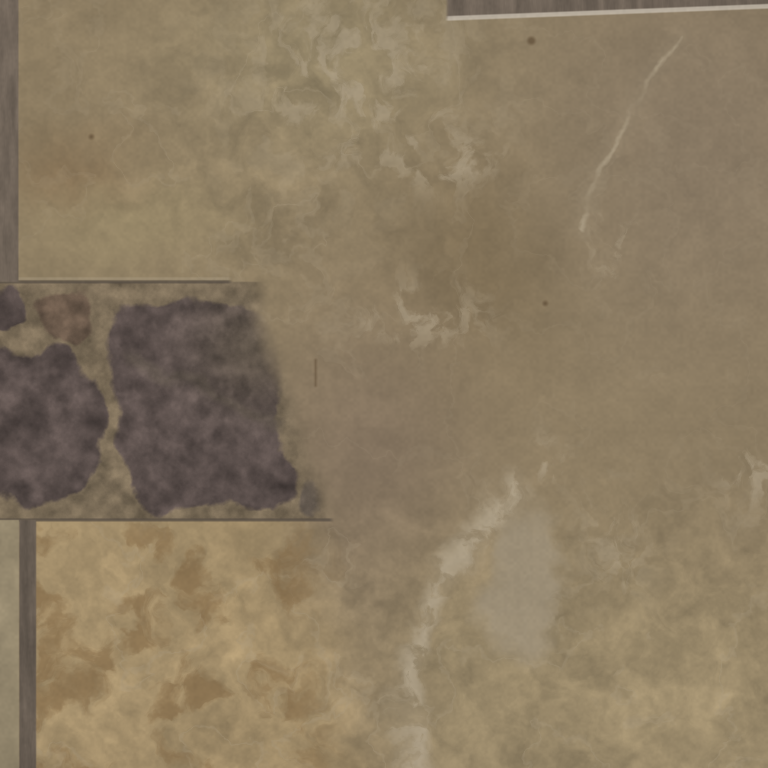
This texture is drawn by a Shadertoy shader. Its source:

```glsl
// Worn travertine tiles with a strip of dark pebble mosaic fading into stone.
// Soft colour pools and warped fractal noise make the stone; distance functions
// place the grout, pebbles, cracks and pale veins.
#define MOTTLE 0.22
#define GRAIN 0.04
#define STRIP_TOP 0.633
#define STRIP_BASE 0.323
#define STONE vec3(0.55, 0.487, 0.382)
#define WARM vec3(0.625, 0.545, 0.41)
#define PALE vec3(0.67, 0.615, 0.52)
#define GROUT vec3(0.385, 0.345, 0.305)
#define PEBBLE vec3(0.34, 0.297, 0.282)

float hash(vec2 p) { return fract(sin(dot(p, vec2(127.1, 311.7))) * 43758.5453); }

float noise(vec2 p) {
  vec2 i = floor(p), f = fract(p);
  f = f * f * (3.0 - 2.0 * f);
  return mix(mix(hash(i), hash(i + vec2(1, 0)), f.x),
             mix(hash(i + vec2(0, 1)), hash(i + vec2(1, 1)), f.x), f.y);
}

// Fractal noise centred on zero
float fbm(vec2 p) {
  float sum = -0.48, amp = 0.5;
  for (int i = 0; i < 5; i++) {
    sum += amp * noise(p);
    p = mat2(1.6, 1.2, -1.2, 1.6) * p + 7.3;
    amp *= 0.5;
  }
  return sum;
}

// Soft elliptical pool: centre x, y and radii
float pool(vec2 p, float x, float y, float rx, float ry) {
  vec2 d = (p - vec2(x, y)) / vec2(rx, ry);
  return exp(-dot(d, d));
}

float segment(vec2 p, vec2 a, vec2 b) {
  vec2 ab = b - a;
  return length(p - a - ab * clamp(dot(p - a, ab) / dot(ab, ab), 0.0, 1.0));
}

float path(vec2 p, vec2 a, vec2 b, vec2 c, vec2 d) {
  return min(segment(p, a, b), min(segment(p, b, c), segment(p, c, d)));
}

float roundBox(vec2 p, vec2 center, vec2 size, float r) {
  vec2 d = abs(p - center) - size + r;
  return length(max(d, 0.0)) + min(max(d.x, d.y), 0.0) - r;
}

float fill(float d, float soft) { return 1.0 - smoothstep(-soft, soft, d); }
void tint(inout vec3 col, vec3 c, float a) { col = mix(col, c, a); }

vec3 stone(vec2 p, vec2 warp) {
  vec2 q = p + warp * 0.06;
  vec3 col = STONE;
  // Broad colour pools
  tint(col, vec3(0.53, 0.47, 0.39), 0.9 * pool(p, 0.93, 0.82, 0.26, 0.3));
  tint(col, vec3(0.61, 0.55, 0.42), 0.7 * pool(q, 0.17, 0.71, 0.13, 0.06));
  tint(col, vec3(0.58, 0.53, 0.415), 0.6 * pool(q, 0.42, 0.93, 0.2, 0.14));
  tint(col, vec3(0.50, 0.41, 0.30), 0.5 * pool(q, 0.09, 0.78, 0.08, 0.05));
  tint(col, vec3(0.49, 0.425, 0.32), 0.7 * pool(q, 0.62, 0.65, 0.1, 0.13));
  tint(col, vec3(0.51, 0.445, 0.37), 0.9 * pool(p, 0.47, 0.41, 0.14, 0.17));
  tint(col, vec3(0.60, 0.535, 0.415), smoothstep(0.4, 0.12, q.y) * smoothstep(0.46, 0.62, q.x));
  tint(col, WARM, fill(q.x + 0.25 * q.y - 0.47, 0.07) * fill(p.y - STRIP_BASE, 0.002));
  // Mottling, hairline ridges and rust
  float low = fill(p.y - 0.32, 0.1);
  float rough = 0.3 + 0.6 * pool(p, 0.36, 0.82, 0.25, 0.25) + 0.6 * low;
  col *= 1.0 + MOTTLE * rough * (fbm(q * 13.0) + 1.3 * fbm(q * 34.0 + 5.0) + 0.7 * fbm(p * 75.0));
  tint(col, PALE, 0.25 * rough * smoothstep(0.03, 0.0, abs(fbm(q * 11.0 + 3.0))));
  float rust = smoothstep(0.02, 0.24, fbm(q * 23.0 + 31.0));
  tint(col, vec3(0.50, 0.40, 0.27), 0.6 * rust * fill(p.x - 0.42, 0.06) * fill(p.y - 0.32, 0.04));
  // Clustered pale flecks
  float flecks = pool(p, 0.55, 0.59, 0.09, 0.045) + pool(p, 0.59, 0.79, 0.06, 0.035)
    + pool(p, 0.80, 0.68, 0.03, 0.05) + pool(p, 0.71, 0.40, 0.03, 0.03)
    + pool(p, 0.98, 0.38, 0.045, 0.05) + pool(p, 0.46, 0.90, 0.14, 0.13)
    + 0.7 * pool(p, 0.80, 0.30, 0.05, 0.08);
  tint(col, PALE, 0.7 * min(flecks, 1.0) * smoothstep(-0.03, 0.2, fbm(q * vec2(48, 34) + 11.0)));
  // Pale bed, its vein, and the thin upper crack
  float bed = length((q - vec2(0.683, 0.24)) / vec2(0.05 + 0.1 * (0.24 - q.y), 0.1)) - 1.0;
  tint(col, vec3(0.615, 0.565, 0.48), 0.75 * fill(bed, 0.3));
  float vein = path(p + warp * 0.05, vec2(0.67, 0.36), vec2(0.575, 0.26), vec2(0.525, 0.11), vec2(0.545, -0.02));
  tint(col, PALE, smoothstep(0.032, 0.0, vein) * (0.25 + 0.75 * smoothstep(-0.12, 0.17, fbm(q * 50.0))));
  float crack = path(p + warp * 0.025, vec2(0.885, 0.955), vec2(0.833, 0.876), vec2(0.781, 0.785), vec2(0.76, 0.7));
  tint(col, PALE, (0.5 + 1.4 * fbm(p * 30.0)) * smoothstep(0.005, 0.0, crack) + 0.12 * smoothstep(0.025, 0.0, crack));
  return col;
}

vec3 mosaic(vec2 p, vec2 warp) {
  vec2 q = p + warp * 0.045;
  float grain = 1.0 + 0.6 * fbm(p * 60.0);
  vec3 col = vec3(0.475, 0.42, 0.34);
  // Large dark pebbles, the right one leaning
  float lean = 0.12 * (0.46 - q.y);
  float d = roundBox(q - vec2(lean, 0), vec2(0.262, 0.468), vec2(0.107, 0.132), 0.045);
  d = min(d, roundBox(q, vec2(0.035, 0.447), vec2(0.1), 0.085));
  d = min(d, roundBox(q, vec2(0, 0.6), vec2(0.028), 0.012));
  tint(col, PEBBLE * (1.0 + 0.5 * fbm(q * 25.0)), fill(d, 0.004));
  // Small pebbles, worn seam and dusty corner
  tint(col, vec3(0.405, 0.34, 0.285), fill(length(q - vec2(0.088, 0.588)) - 0.04, 0.004));
  tint(col, GROUT, fill(length(q - vec2(0.405, 0.352)) - 0.021, 0.005));
  tint(col, GROUT, 0.6 * smoothstep(0.016, 0.0, segment(q, vec2(0.17, 0.535), vec2(0.37, 0.455))));
  tint(col, vec3(0.43, 0.385, 0.325), 0.7 * pool(p, 0.34, 0.55, 0.08, 0.07));
  return col * grain;
}

void mainImage(out vec4 fragColor, in vec2 fragCoord) {
  vec2 p = fragCoord / iResolution.xy;
  float aa = max(1.0 / iResolution.y, 0.0015);
  vec2 warp = vec2(fbm(p * 24.0), fbm(p * 24.0 + 43.0));
  vec3 col = stone(p, warp);
  // Mosaic with a blurred slanting end, then tile lips
  float above = fill(STRIP_TOP - p.y, aa), below = fill(p.y - STRIP_BASE, aa);
  float end = 0.425 - 0.32 * (p.y - STRIP_BASE) + warp.x * 0.03;
  tint(col, mosaic(p, warp), (1.0 - above) * (1.0 - below) * fill(p.x - end, 0.02));
  float lip = fill(p.x - 0.3, 0.004);
  tint(col, PALE, 0.4 * lip * fill(abs(p.y - STRIP_TOP - 0.004) - 0.002, aa));
  lip *= fill(abs(p.y - STRIP_TOP) - 0.002, aa);
  lip += fill(p.x - 0.432, 0.004) * fill(abs(p.y - STRIP_BASE) - 0.002, aa);
  tint(col, GROUT * 0.85, 0.7 * lip);
  // Left joints and narrow lower tile
  vec3 grout = GROUT * (1.02 + 0.35 * fbm(p * vec2(120, 25)));
  tint(col, vec3(0.58, 0.53, 0.43) * (1.0 + 0.3 * fbm(p * 25.0)), below * fill(p.x - 0.025, aa));
  tint(col, grout * 1.1, above * fill(p.x - 0.024, aa));
  tint(col, grout, below * fill(abs(p.x - 0.036) - 0.011, aa));
  // Upper right joint and bright lip
  float edge = p.y - 0.976 - 0.038 * (p.x - 0.582), right = fill(0.582 - p.x, 0.003);
  tint(col, grout * 1.08, right * fill(-edge, aa));
  tint(col, vec3(0.74, 0.70, 0.64), 0.9 * right * fill(abs(edge) - 0.003, aa));
  // Dark tick and pits
  float pit = segment(p, vec2(0.411, 0.498), vec2(0.411, 0.531)) - 0.001;
  pit = min(pit, length(p - vec2(0.692, 0.947)) - 0.005);
  pit = min(pit, length(p - vec2(0.71, 0.605)) - 0.003);
  pit = min(pit, length(p - vec2(0.119, 0.822)) - 0.003);
  tint(col, vec3(0.34, 0.27, 0.19), 0.6 * fill(pit, 0.003));
  fragColor = vec4(col * (1.0 + GRAIN * (noise(p * 240.0) - 0.5)), 1.0);
}
```
